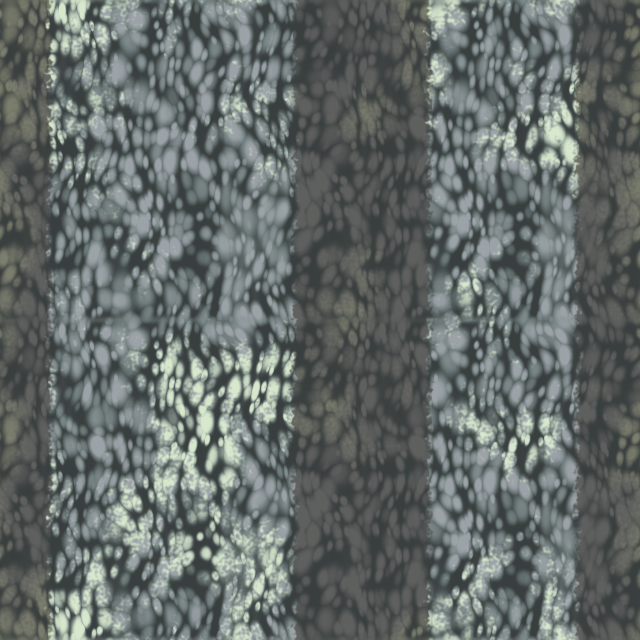
A Shadertoy shader for this texture:

```glsl
// Mottled bark: a 2 x 2 tiling of soft upright ovals over dark gaps, crossed by
// ragged vertical bands of shade. Untiled noise adds pale lichen and olive stain.
// All noise wraps, so the whole canvas also repeats without a seam.

const float TILES = 2.0;                       // repeats across and down
const vec2 COARSE_CELLS = vec2(19.0, 11.0);    // large ovals per tile
const vec2 FINE_CELLS = vec2(31.0, 17.0);      // small ovals per tile
const vec2 LIGHT_BAND_A = vec2(0.079, 0.459);  // left and right limits
const vec2 LIGHT_BAND_B = vec2(0.671, 0.901);
const float EDGE_RAGGED = 0.016;
const float EDGE_SOFT = 0.005;
const float SEAM_WIDTH = 0.014;                // in tile heights

const vec3 GAP = vec3(0.225, 0.245, 0.245);
const vec3 SLATE = vec3(0.40, 0.45, 0.45);
const vec3 ASH = vec3(0.61, 0.64, 0.66);
const vec3 LICHEN = vec3(0.87, 0.94, 0.82);
const vec3 SHADE = vec3(0.37, 0.375, 0.37);
const vec3 OLIVE = vec3(0.49, 0.50, 0.43);

vec3 hash3(vec2 p) {
    vec3 q = fract(vec3(p.xyx) * vec3(0.1031, 0.1030, 0.0973));
    q += dot(q, q.yxz + 33.33);
    return fract((q.xxy + q.yzz) * q.zyx);
}

float cornerSlope(vec2 cell, vec2 offset, vec2 period, float seed) {
    float angle = 6.28319 * hash3(mod(cell, period) + seed).x;
    return dot(vec2(cos(angle), sin(angle)), offset);
}

// Gradient noise that wraps after "period" cells, about -0.7 to 0.7.
float gradientNoise(vec2 uv, vec2 period, float seed) {
    vec2 p = uv * period, i = floor(p), f = p - i;
    vec2 w = f * f * f * (f * (f * 6.0 - 15.0) + 10.0);
    vec2 e = vec2(1.0, 0.0);
    float low = mix(cornerSlope(i, f, period, seed),
                    cornerSlope(i + e.xy, f - e.xy, period, seed), w.x);
    float high = mix(cornerSlope(i + e.yx, f - e.yx, period, seed),
                     cornerSlope(i + e.xx, f - e.xx, period, seed), w.x);
    return mix(low, high, w.y);
}

// Brightest of the soft ovals scattered one to a cell.
float ovals(vec2 uv, vec2 cells, float seed) {
    vec2 p = uv * cells, i = floor(p), f = p - i;
    float bright = 0.0;
    for (int y = -1; y <= 1; y++)
    for (int x = -1; x <= 1; x++) {
        vec2 n = vec2(x, y);
        vec3 h = hash3(mod(i + n, cells) + seed);
        float size = mix(0.42, 0.85, h.z);
        float d = length(n + 0.1 + 0.8 * h.xy - f) / size;
        float strength = 0.5 + 0.5 * fract(h.z * 7.0 + h.x);
        bright = max(bright, strength * smoothstep(1.0, 0.15, d));
    }
    return bright;
}

float band(float x, vec2 limits) {
    return smoothstep(-EDGE_SOFT, EDGE_SOFT, x - limits.x)
         * smoothstep(-EDGE_SOFT, EDGE_SOFT, limits.y - x);
}

// Height of the repeating bark, 0 in the gaps to 1 on the ovals.
float barkRelief(vec2 uv) {
    vec2 warp = vec2(gradientNoise(uv, vec2(5.0, 5.0), 11.0),
                     gradientNoise(uv, vec2(6.0, 4.0), 23.0));
    vec2 q = uv + warp * vec2(0.055, 0.04);
    float relief = max(0.95 * ovals(q, COARSE_CELLS, 41.0),
                       0.85 * ovals(q, FINE_CELLS, 83.0));
    float streak = gradientNoise(q, vec2(38.0, 5.0), 7.0);
    float worn = gradientNoise(uv, vec2(7.0, 4.0), 61.0);
    relief += 0.22 * streak + 0.28 * worn;
    // Smooth upright strips where the gaps have filled in.
    float strip = smoothstep(0.1, 0.45, gradientNoise(uv, vec2(9.0, 2.0), 97.0));
    relief = mix(relief, 0.68, 0.4 * strip);
    // A blurred seam where tiles meet.
    float seam = abs(fract(uv.y + 0.5) - 0.5) / SEAM_WIDTH;
    return clamp(mix(relief, 0.6, 0.5 * exp(-seam * seam)), 0.0, 1.0);
}

void mainImage(out vec4 fragColor, in vec2 fragCoord) {
    vec2 uv = fragCoord / iResolution.xy;
    float relief = barkRelief(uv * TILES);
    float grain = gradientNoise(uv, vec2(170.0), 5.0);
    float crumble = gradientNoise(uv, vec2(75.0), 19.0);

    // Ragged bands of light and shade.
    float x = uv.x + EDGE_RAGGED * (0.6 * grain + 0.6 * crumble);
    float light = max(band(x, LIGHT_BAND_A), band(x, LIGHT_BAND_B));

    // Pale lichen gathers in patches, at band edges and at the canvas rim.
    float patches = gradientNoise(uv, vec2(5.0, 4.0), 31.0)
                  + 0.6 * gradientNoise(uv, vec2(13.0, 11.0), 47.0);
    float rim = exp(-min(uv.y, 1.0 - uv.y) / 0.025);
    vec2 toEdge = min(abs(uv.x - LIGHT_BAND_A), abs(uv.x - LIGHT_BAND_B));
    float fringe = exp(-min(toEdge.x, toEdge.y) / 0.012);
    float growth = patches + 0.3 * rim + 0.14 * fringe + 0.35 * (grain + crumble);
    float lichen = smoothstep(0.05, 0.5, growth) * smoothstep(0.2, 0.75, relief);

    vec3 lit = mix(GAP, SLATE, smoothstep(0.05, 0.5, relief));
    lit = mix(lit, ASH, smoothstep(0.35, 0.85, relief));
    lit = mix(lit, LICHEN, 0.9 * lichen);

    // Shaded bark is flatter, with olive stain toward the canvas sides.
    float sides = exp(-min(uv.x, 1.0 - uv.x) / 0.035);
    float stain = smoothstep(0.0, 0.8, patches + 0.6 * sides + 0.3 * rim + 0.25 * grain);
    vec3 dim = mix(GAP, mix(SHADE, OLIVE, stain), smoothstep(0.0, 0.8, relief));

    fragColor = vec4(mix(dim, lit, light), 1.0);
}
```
